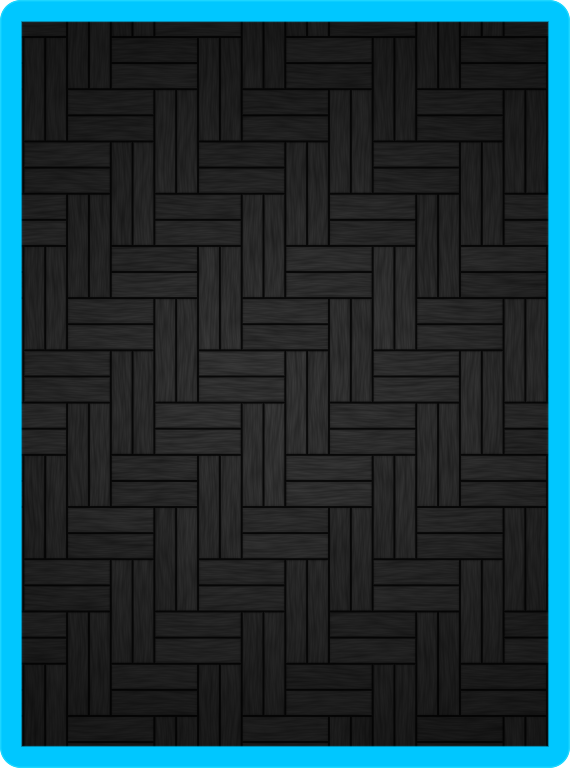
A WebGL 1 fragment shader for this pattern:

```glsl
precision highp float;

uniform vec2 u_resolution;

const vec2 CANVAS = vec2(0.742, 1.0);
const vec2 CELL = vec2(0.05682, 0.068);
const vec2 GRID_ORIGIN = vec2(0.0305, 0.9518);
const float FRAME_WIDTH = 0.0283;
const float CORNER_RADIUS = 0.027;
const float SEAM_HALF_WIDTH = 0.0013;

const vec3 CYAN = vec3(0.0, 0.78, 1.0);
const vec3 RIM_CYAN = vec3(0.11, 0.84, 1.0);

struct Plank {
  vec2 pos;   // x runs along the wood, y across it
  vec2 size;
  vec2 id;
};

float hash(vec2 p) {
  vec3 q = fract(p.xyx * vec3(0.1031, 0.1030, 0.0973));
  q += dot(q, q.yzx + 33.33);
  return fract((q.x + q.y) * q.z);
}

float cellular(vec2 p) {
  vec2 base = floor(p);
  float nearest = 2.0;
  for (int j = -1; j <= 1; j++) {
    for (int i = -1; i <= 1; i++) {
      vec2 cell = base + vec2(float(i), float(j));
      vec2 seed = cell + vec2(hash(cell), hash(cell + 47.3));
      nearest = min(nearest, length(seed - p));
    }
  }
  return nearest;
}

float roundedBox(vec2 p, vec2 halfSize, float radius) {
  vec2 q = abs(p) - halfSize + radius;
  return length(max(q, 0.0)) + min(max(q.x, q.y), 0.0) - radius;
}

// Herringbone of two-cell blocks, each split lengthwise into two planks
Plank findPlank(vec2 grid, vec2 cellSize) {
  vec2 cell = floor(grid);
  vec2 f = grid - cell;
  float phase = mod(cell.x + cell.y, 4.0);
  Plank plank;
  if (phase > 1.5) {
    float half_ = floor(f.y * 2.0);
    plank.size = cellSize * vec2(2.0, 0.5);
    plank.pos = vec2(f.x + phase - 2.0, f.y - 0.5 * half_) * cellSize;
    plank.id = vec2(cell.x - phase + 2.0, cell.y * 2.0 + half_);
  } else {
    float half_ = floor(f.x * 2.0);
    plank.size = cellSize.yx * vec2(2.0, 0.5);
    plank.pos = vec2(f.y + phase, f.x - 0.5 * half_) * cellSize.yx;
    plank.id = vec2(cell.x * 2.0 + half_ + 71.0, cell.y - phase + 131.0);
  }
  return plank;
}

// Fine stretched fibres over slow wavy bands
float woodGrain(vec2 pos, float seed) {
  float wave = 0.0016 * sin(pos.x * 42.0 + seed * 40.0);
  float across = pos.y + wave + pos.x * (seed - 0.5) * 0.035;
  float fibres = cellular(vec2(pos.x * 32.0, across * 370.0) + seed * 91.0);
  float bands = sin(across * 420.0 + seed * 60.0)
              + 0.6 * sin(across * 910.0 + pos.x * 14.0 + seed * 25.0);
  float patches = sin(pos.x * 58.0 + seed * 33.0) * sin(across * 190.0 + seed * 17.0);
  return (0.48 - fibres) * 0.32 + bands * 0.035 + patches * 0.05;
}

float seamMask(vec2 pos, vec2 size, float halfWidth, float pixel) {
  vec2 edge = min(pos, size - pos);
  float d = min(edge.x, edge.y);
  float line = smoothstep(halfWidth - 0.6 * pixel, halfWidth + 0.6 * pixel, d);
  float shade = mix(0.84, 1.0, smoothstep(0.0, 0.005, d));
  return mix(0.22, 1.0, line) * shade;
}

float vignette(vec2 centered, vec2 halfSize) {
  float r = length(centered / halfSize * vec2(0.6, 1.0));
  return mix(0.18, 0.082, smoothstep(0.0, 1.2, r));
}

void main() {
  float pixel = 1.0 / u_resolution.y;
  vec2 p = gl_FragCoord.xy / u_resolution * CANVAS;
  vec2 centered = p - 0.5 * CANVAS;

  // Dark parquet
  vec2 grid = (p - GRID_ORIGIN) * vec2(1.0, -1.0) / CELL;
  Plank plank = findPlank(grid, CELL);
  float seed = hash(plank.id + 19.7);
  float tone = vignette(centered, 0.5 * CANVAS);
  tone *= 0.92 + 0.16 * seed + woodGrain(plank.pos, seed);
  tone *= seamMask(plank.pos, plank.size, SEAM_HALF_WIDTH, pixel);
  vec3 color = vec3(tone);

  // Cyan frame with a pale outer rim and rounded corners
  float inner = roundedBox(centered, 0.5 * CANVAS - FRAME_WIDTH, 0.0);
  float outer = roundedBox(centered, 0.5 * CANVAS, CORNER_RADIUS);
  vec3 frame = mix(CYAN, RIM_CYAN, smoothstep(-0.0025, -0.0012, outer));
  color = mix(color, frame, smoothstep(-0.0015, 0.0015, inner));
  color = mix(color, vec3(1.0), smoothstep(-0.5 * pixel, 0.5 * pixel, outer));

  gl_FragColor = vec4(color, 1.0);
}
```
